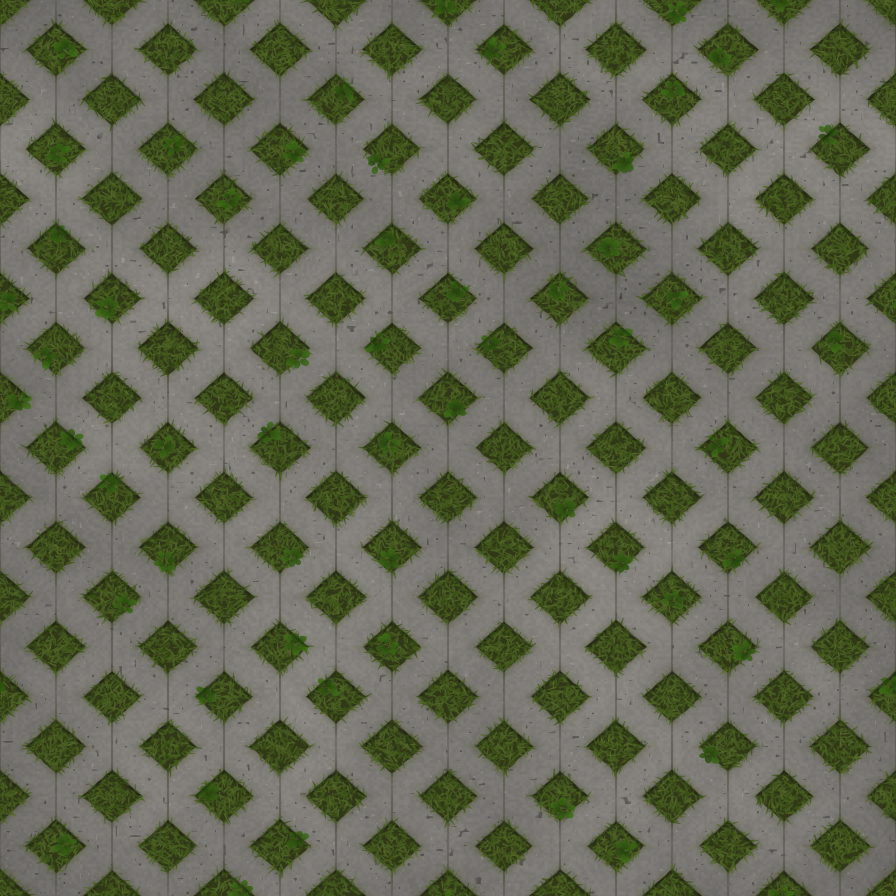
A Shadertoy shader for this texture:

```glsl
const vec2 GRID = vec2(8.0, 9.0);      // lattice cells; each holds two staggered holes
const float SEAMS = 16.0;              // vertical joints across the canvas
const float BLADE_CELLS = 112.0;
const float TAU = 6.2831853;
const vec3 CONCRETE = vec3(0.50, 0.49, 0.475);
const vec3 JOINT = vec3(0.31, 0.31, 0.26);
const vec3 SOIL = vec3(0.19, 0.22, 0.09);
const vec3 BLADE_DARK = vec3(0.20, 0.29, 0.07);
const vec3 BLADE_LIGHT = vec3(0.36, 0.44, 0.18);
const vec3 LEAF = vec3(0.20, 0.36, 0.07);

float hash(vec2 p) {
    return fract(sin(dot(p, vec2(127.1, 311.7))) * 43758.545);
}

vec2 hash2(vec2 p) {
    return vec2(hash(p), hash(p + vec2(37.3, 17.9)));
}

// Value noise that wraps after a whole number of cells
float noise(vec2 uv, float cells) {
    vec2 p = uv * cells, i = floor(p), f = fract(p);
    f = f * f * (3.0 - 2.0 * f);
    vec2 a = mod(i, cells), b = mod(i + 1.0, cells);
    return mix(mix(hash(a), hash(vec2(b.x, a.y)), f.x),
               mix(hash(vec2(a.x, b.y)), hash(b), f.x), f.y);
}

float fbm(vec2 uv, float cells) {
    float sum = 0.0, weight = 0.5;
    for (int k = 0; k < 5; k++) {
        sum += weight * noise(uv, cells);
        cells *= 2.0;
        weight *= 0.5;
    }
    return sum / 0.96875;
}

// Offset from the nearest hole centre in lattice units, with its wrapped id
vec2 holeOffset(vec2 uv, out vec2 id) {
    vec2 q = uv * GRID;
    vec2 even = floor(q + 0.5), odd = floor(q) + 0.5;
    vec2 a = abs(q - even), b = abs(q - odd);
    vec2 centre = a.x + a.y < b.x + b.y ? even : odd;
    id = mod(centre * 2.0, GRID * 2.0);
    return q - centre;
}

// Signed distance to the diamond edge in canvas units
float holeDistance(vec2 offset, vec2 id) {
    float size = 0.258 + 0.02 * (hash(id + 5.0) - 0.5);
    return (abs(offset.x) + abs(offset.y) - size) * 0.083;
}

// Tapered blades rooted inside the holes, leaning out near the rim
vec3 addBlades(vec3 col, vec2 uv, float cells, float seed, float blur) {
    vec2 base = floor(uv * cells);
    for (int y = -1; y <= 1; y++)
    for (int x = -1; x <= 1; x++) {
        vec2 cell = base + vec2(x, y);
        vec2 key = mod(cell, cells) + seed * 19.7, id;
        vec2 root = (cell + hash2(key)) / cells;
        vec2 offset = holeOffset(root, id);
        float d = holeDistance(offset, id);
        if (d > 0.0) continue;
        float angle = TAU * hash(key + 3.1);
        float rim = smoothstep(-0.008, 0.0, d);
        vec2 dir = normalize(vec2(cos(angle), sin(angle)) + 0.7 * rim * sign(offset));
        float len = mix(0.55, 1.0, hash(key + 7.7)) / cells;
        vec2 p = uv - root;
        float t = clamp(dot(p, dir) / len, 0.0, 1.0);
        float edge = length(p - dir * len * t) - mix(0.0012, 0.0004, t);
        float cover = 1.0 - smoothstep(-blur, blur, edge);
        float tone = 0.65 * hash(key + 11.3) + 0.35 * t;
        col = mix(col, mix(BLADE_DARK, BLADE_LIGHT, tone), 0.85 * cover);
    }
    return col;
}

// A small rosette of round leaves in some of the holes
vec3 addLeaves(vec3 col, vec2 offset, vec2 id, float blur) {
    if (hash(id + 2.3) < 0.58) return col;
    vec2 heart = (hash2(id + 9.1) - 0.5) * 0.34;
    for (int k = 0; k < 6; k++) {
        vec2 r = hash2(id + float(k) * 4.7);
        float angle = TAU * (float(k) + 0.6 * r.x) / 6.0;
        vec2 axis = vec2(cos(angle), sin(angle));
        vec2 p = offset - heart - axis * mix(0.04, 0.085, r.y);
        vec2 local = vec2(dot(p, axis), dot(p, vec2(-axis.y, axis.x)) * 1.35);
        float edge = (length(local) - mix(0.03, 0.05, r.x)) / 8.5;
        float shade = mix(0.8, 1.15, r.y) + 3.0 * local.x;
        col = mix(col, LEAF * shade, 0.85 * (1.0 - smoothstep(-blur, blur, edge)));
    }
    return col;
}

vec3 concrete(vec2 uv, float d, float blur) {
    float cloud = fbm(uv, 6.0) - 0.5;
    float grain = noise(uv, 320.0) - 0.5;
    vec3 col = CONCRETE * (1.0 + 0.36 * cloud + 0.09 * grain);
    col *= 1.0 - 0.3 * smoothstep(0.88, 0.97, noise(uv + 0.37, 190.0));
    col += 0.07 * smoothstep(0.90, 0.98, noise(uv + 0.61, 230.0));
    // Joints darken towards the tips of the holes
    float joint = abs(fract(uv.x * SEAMS + 0.5) - 0.5) / SEAMS;
    float line = 1.0 - smoothstep(0.0004, 0.0011 + blur, joint);
    float strength = mix(0.3, 0.6, noise(uv, 48.0)) + 0.3 * exp(-max(d, 0.0) * 160.0);
    col = mix(col, JOINT, line * strength);
    // Damp, mossy halo
    return mix(col, SOIL * 1.3, 0.4 * exp(-max(d, 0.0) * 260.0));
}

void mainImage(out vec4 fragColor, in vec2 fragCoord) {
    vec2 uv = fragCoord / iResolution.xy, id;
    float blur = 0.75 / iResolution.y;
    vec2 offset = holeOffset(uv, id);
    float d = holeDistance(offset, id);
    vec3 col = concrete(uv, d, blur);
    float ragged = d + 0.002 * (noise(uv, 150.0) - 0.5);
    col = mix(col, SOIL, 1.0 - smoothstep(-blur, blur, ragged));
    if (d < 0.012)
        for (int k = 0; k < 6; k++)
            col = addBlades(col, uv, BLADE_CELLS, float(k), blur);
    col = addLeaves(col, offset, id, blur);
    // Shadow of the slab along the upper rim
    float rim = smoothstep(-0.004, -0.001, d) * (1.0 - smoothstep(0.0, 0.0015, d));
    col *= 1.0 - 0.25 * rim * step(0.0, offset.y);
    fragColor = vec4(col, 1.0);
}
```
